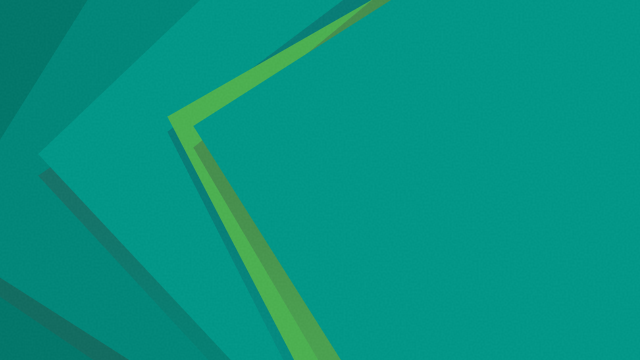
Write a Shadertoy shader that draws this background.

```glsl
const vec3 DEEP = vec3(0.012, 0.468, 0.418);
const vec3 MID = vec3(0.010, 0.530, 0.478);
const vec3 TEAL = vec3(0.010, 0.592, 0.533);
const vec3 GREEN = vec3(0.300, 0.690, 0.318);

vec2 hashGradient(vec2 cell) {
    vec3 h = fract(cell.xyx * vec3(0.1031, 0.1030, 0.0973));
    h += dot(h, h.yzx + 33.33);
    float angle = 6.2832 * fract((h.x + h.y) * h.z);
    return vec2(cos(angle), sin(angle));
}

float gradientNoise(vec2 p) {
    vec2 i = floor(p), f = p - i;
    vec2 w = f * f * (3.0 - 2.0 * f);
    vec2 e = vec2(1.0, 0.0);
    float low = mix(dot(hashGradient(i), f),
                    dot(hashGradient(i + e), f - e), w.x);
    float high = mix(dot(hashGradient(i + e.yx), f - e.yx),
                     dot(hashGradient(i + 1.0), f - 1.0), w.x);
    return mix(low, high, w.y);
}

// Signed distance to the right of the ray from a to b
float rightOf(vec2 p, vec2 a, vec2 b) {
    vec2 d = normalize(b - a);
    return dot(p - a, vec2(d.y, -d.x));
}

// Coverage of a sheet that opens to the right of its apex
float sheet(vec2 p, vec2 apex, vec2 upper, vec2 lower) {
    float d = min(rightOf(p, apex, upper), -rightOf(p, apex, lower));
    return clamp(0.5 + d * iResolution.y, 0.0, 1.0);
}

void mainImage(out vec4 fragColor, in vec2 fragCoord) {
    vec2 p = fragCoord / iResolution.y;
    float lift = smoothstep(0.0, 0.5, p.y);
    vec3 color = DEEP;

    // Rear sheet and its shadow
    color = mix(color, vec3(0.075, 0.425, 0.380),
                sheet(p, vec2(-0.171, 0.292), vec2(0.243, 0.954), vec2(0.259, 0.0))
                * step(p.y, 0.4));
    color = mix(color, MID,
                sheet(p, vec2(-0.171, 0.338), vec2(0.243, 1.0), vec2(0.359, 0.0)));

    // Middle sheet, its shadow fading downward
    vec3 shade = mix(vec3(0.025, 0.505, 0.455), vec3(0.090, 0.450, 0.410), lift);
    color = mix(color, shade,
                sheet(p, vec2(0.106, 0.512), vec2(0.139, 0.535), vec2(0.579, 0.0)));
    color = mix(color, TEAL,
                sheet(p, vec2(0.106, 0.572), vec2(0.556, 1.0), vec2(0.641, 0.0)));

    // Green sheet
    shade = mix(vec3(0.020, 0.545, 0.505), vec3(0.035, 0.490, 0.465), lift);
    color = mix(color, shade,
                sheet(p, vec2(0.465, 0.634), vec2(0.481, 0.646), vec2(0.787, 0.0)));
    color = mix(color, GREEN,
                sheet(p, vec2(0.465, 0.676), vec2(1.032, 1.0), vec2(0.817, 0.0)));

    // Front sheet
    shade = mix(vec3(0.295, 0.630, 0.314), vec3(0.280, 0.560, 0.305), lift);
    color = mix(color, shade,
                sheet(p, vec2(0.537, 0.590), vec2(0.560, 0.609), vec2(0.884, 0.0)));
    color = mix(color, TEAL,
                sheet(p, vec2(0.537, 0.650), vec2(1.086, 1.0), vec2(0.947, 0.0)));

    // Fine paper grain
    color += 0.016 * gradientNoise(p * 173.0);
    fragColor = vec4(clamp(color, 0.0, 1.0), 1.0);
}
```
